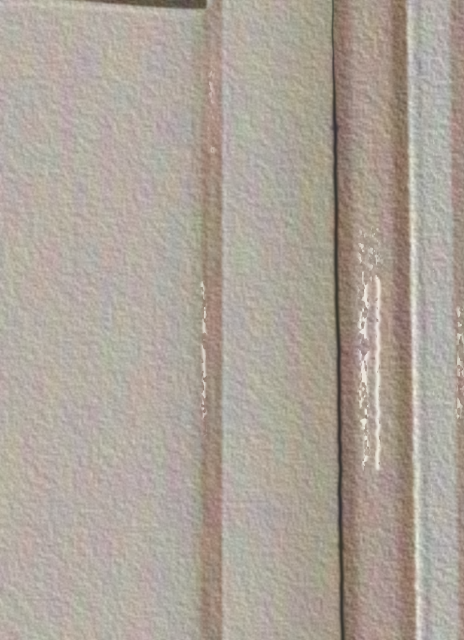
This texture is drawn by a WebGL 1 fragment shader. Its source:

```glsl
precision highp float;
// Painted wooden panelling in close view: a flat panel, a grooved moulding, a
// stile, a dark joint and a glossy rounded trim. Vertical colour bands are
// layered with soft steps, then given glints, embossed paint and colour mottle.
uniform vec2 u_resolution;

const vec3 PANEL = vec3(0.712, 0.682, 0.65);
const vec3 STILE = vec3(0.70, 0.68, 0.645);
const vec3 OLIVE = vec3(0.635, 0.595, 0.52);
const vec3 GROOVE = vec3(0.60, 0.515, 0.455);
const vec3 TRIM = vec3(0.655, 0.595, 0.55);
const vec3 TRIM_SHADE = vec3(0.545, 0.46, 0.405);
const vec3 REVEAL = vec3(0.70, 0.69, 0.67);
const vec3 DARK = vec3(0.21, 0.19, 0.165);
const vec3 GLOSS = vec3(0.92, 0.90, 0.86);
const float EDGE = 0.004;       // softness of the band edges
const float LEAN = 0.021;       // sideways drift of the trim, top to bottom
const float JOINT_X = 0.717;
const float RIDGE_X = 0.880;
const float PAINT_SCALE = 130.0;
const float PAINT_RELIEF = 0.15;
const float GRAIN = 0.035;
const float MOTTLE = 0.05;

float hash(vec2 p) {
  vec3 h = fract(vec3(p.xyx) * 0.1031);
  h += dot(h, h.yzx + 33.33);
  return fract((h.x + h.y) * h.z);
}

float noise(vec2 p) {
  vec2 i = floor(p), f = fract(p);
  f = f * f * (3.0 - 2.0 * f);
  return mix(mix(hash(i), hash(i + vec2(1.0, 0.0)), f.x),
             mix(hash(i + vec2(0.0, 1.0)), hash(i + 1.0), f.x), f.y);
}

float rise(float x, float at, float soft) {
  return smoothstep(at - soft, at + soft, x);
}

float band(float x, float a, float b, float soft) {
  return rise(x, a, soft) * (1.0 - rise(x, b, soft));
}

float line(float x, float at, float width) {
  float d = (x - at) / width;
  return exp(-d * d);
}

float paint(vec2 p) {
  return 0.6 * noise(p * PAINT_SCALE) + 0.4 * noise(p * PAINT_SCALE * 2.1 + 17.0);
}

// Broken vertical reflection; fill 0 is sparse, 1 is unbroken.
float glint(vec2 q, float x, float width, float top, float bottom, float fill) {
  float wobble = 0.007 * (noise(vec2(q.y * 90.0, x * 90.0)) - 0.5);
  float breaks = 0.65 * noise(vec2(q.x * 170.0, q.y * 120.0))
               + 0.35 * noise(vec2(q.x * 290.0, q.y * 260.0));
  float lit = smoothstep(0.8 - fill, 1.0 - fill, breaks);
  return line(q.x + wobble, x, width) * band(q.y, top, bottom, 0.005) * lit;
}

// Panel, moulding groove and stile, left of the joint.
vec3 panelSide(vec2 q) {
  float grooveL = 0.437 - 0.004 * q.y;
  float grooveR = 0.480;
  vec3 c = PANEL * mix(1.0, 0.96, smoothstep(0.3, 0.42, q.x));
  c = mix(c, vec3(0.63, 0.60, 0.53), 0.7 * band(q.x, 0.415, 0.447, 0.012));
  // Shadowed upper lip of the panel, with a lit rim beneath it
  float lip = 0.016 * smoothstep(0.06, 0.44, q.x);
  float inPanel = 1.0 - rise(q.x, 0.445, EDGE);
  c += 0.05 * line(q.y, lip + 0.007, 0.004) * inPanel;
  float lipShade = (1.0 - rise(q.y, lip - 0.002, 0.003)) * inPanel;
  c = mix(c, vec3(0.38, 0.33, 0.285), lipShade * smoothstep(0.06, 0.25, q.x));
  // Groove, slanting into the mitred corner at the top
  float mitre = 0.025 * (1.0 - smoothstep(0.0, 0.025, q.y));
  vec3 groove = mix(GROOVE, vec3(0.66, 0.58, 0.53), line(q.x, 0.457, 0.010) * 0.6);
  groove = mix(groove, vec3(0.67, 0.63, 0.58), 0.6 * line(q.y, 0.12, 0.12));
  groove += 0.06 * (noise(vec2(q.x * 120.0, q.y * 28.0)) - 0.5);
  c = mix(c, groove, band(q.x, grooveL + mitre, grooveR, 0.008));
  // Stile, turning olive toward the joint
  vec3 stile = mix(STILE, OLIVE, smoothstep(0.52, 0.72, q.x) * 0.8);
  stile = mix(stile, TRIM_SHADE, 0.35 * rise(q.x, 0.71 + LEAN * q.y, 0.014));
  c = mix(c, stile, rise(q.x, grooveR, 0.005));
  return c + 0.03 * line(q.x, grooveR + 0.006, 0.005);
}

// Rounded trim and the reveal beyond it; s is x with the lean removed.
vec3 trimSide(float s, float y) {
  vec3 c = mix(TRIM_SHADE, TRIM, rise(s, 0.751, 0.014));
  c = mix(c, vec3(0.69, 0.645, 0.60), 0.4 * line(s, 0.79, 0.02));
  c = mix(c, TRIM_SHADE * mix(0.95, 1.06, y), rise(s, 0.841, 0.014));
  c = mix(c, REVEAL, rise(s, RIDGE_X - 0.003, 0.006));
  c = mix(c, vec3(0.62, 0.55, 0.51), rise(s, 0.968, 0.008));
  float shine = 0.35 + 0.35 * smoothstep(0.1, 0.45, y);
  shine *= 0.65 + 0.7 * noise(vec2(s * 150.0, y * 70.0));
  c = mix(c, GLOSS, clamp(shine, 0.0, 1.0) * line(s, RIDGE_X + 0.002, 0.007));
  return c - 0.06 * line(s, RIDGE_X + 0.021, 0.007);
}

void main() {
  vec2 uv = gl_FragCoord.xy / u_resolution;
  vec2 q = vec2(uv.x, 1.0 - uv.y);                          // y runs downward
  vec2 p = vec2(q.x * u_resolution.x / u_resolution.y, q.y);
  float s = q.x - LEAN * q.y + 0.002 * (noise(vec2(q.y * 60.0, 9.0)) - 0.5);
  float joint = JOINT_X + 0.003 * (noise(vec2(q.y * 22.0, 3.0)) - 0.5);
  vec3 c = mix(panelSide(q), trimSide(s, q.y), rise(s, joint, 0.003));

  // Embossed paint, stronger on the glossy trim, with fine grain
  float relief = paint(p) - paint(p + vec2(0.003, -0.003));
  c += PAINT_RELIEF * relief * mix(1.0, 1.25, rise(s, joint, 0.01));
  c += GRAIN * (noise(p * 430.0) - 0.5);

  // Joint: hairline at the top, open below a small chip
  float gap = mix(0.0024, 0.0050, smoothstep(0.08, 0.2, q.y));
  gap += 0.003 * (line(q.y, 0.2, 0.005) + line(q.y, 0.853, 0.005));
  c = mix(c, DARK, line(s, joint, gap) * mix(0.65, 0.95, smoothstep(0.05, 0.2, q.y)));

  // Reflections on groove, trim and far edge
  float gloss = glint(q, 0.815, 0.0055, 0.435, 0.735, 0.68);
  gloss += glint(q, 0.788, 0.0065, 0.44, 0.735, 0.42);
  gloss += 0.8 * glint(q, 0.779, 0.006, 0.36, 0.66, 0.3);
  gloss += 0.7 * glint(q, 0.808, 0.014, 0.355, 0.44, 0.25);
  gloss += 0.8 * glint(q, 0.439, 0.0045, 0.44, 0.68, 0.38);
  gloss += 0.5 * glint(q, 0.456, 0.006, 0.09, 0.24, 0.25);
  gloss += 0.8 * glint(q, 0.991, 0.008, 0.48, 0.66, 0.35);
  gloss += 0.4 * glint(q, 0.935, 0.015, 0.2, 0.85, 0.12);
  c = mix(c, GLOSS, clamp(gloss, 0.0, 1.0));

  // Faint colour mottle in upright patches
  vec2 m = p * vec2(48.0, 20.0);
  vec3 tint = vec3(noise(m), noise(m + 41.0), noise(m + 83.0)) - 0.5;
  c += MOTTLE * (tint - 0.7 * dot(tint, vec3(0.333)));
  gl_FragColor = vec4(clamp(c, 0.0, 1.0), 1.0);
}
```
